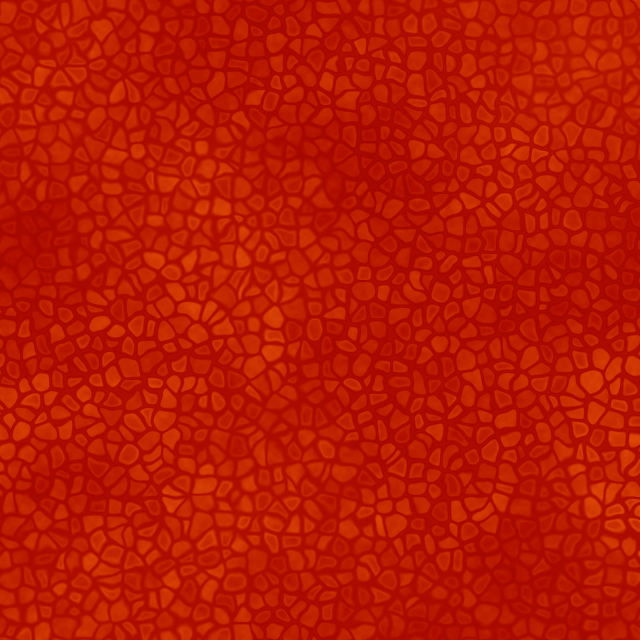
This texture is drawn by a WebGL 1 fragment shader. Its source:

```glsl
precision highp float;
uniform vec2 u_resolution;

const float CELLS = 36.0;         // cells across the canvas
const float JITTER = 0.84;        // irregularity of cell positions
const float ROUNDING = 16.0;      // higher gives sharper cell corners
const float WARP = 0.22;          // bending of the cell outlines
const float GAP_TONE = 0.58;      // mean tone between the cells
const float CELL_GAIN = 1.75;     // tone added inside a cell
const float PATCH_GAIN = 1.5;     // strength of the broad light patches
const float MOTTLE_GAIN = 0.75;   // fine unevenness
const float OUTLINE_GAIN = 0.55;  // dark line around sharp cells

const vec3 SHADOW = vec3(0.59, 0.010, 0.0);
const vec3 DEEP_RED = vec3(0.64, 0.028, 0.0);
const vec3 RED = vec3(0.69, 0.052, 0.0);
const vec3 VERMILION = vec3(0.74, 0.120, 0.002);
const vec3 ORANGE = vec3(0.80, 0.195, 0.010);
const vec3 GLOW = vec3(0.87, 0.290, 0.025);

float hash(vec2 p) {
  vec3 q = fract(p.xyx * 0.1031);
  q += dot(q, q.yzx + 33.33);
  return fract((q.x + q.y) * q.z);
}

vec2 hash2(vec2 p) {
  return vec2(hash(p + 17.3), hash(p + 91.7));
}

float noise(vec2 p) {
  vec2 i = floor(p);
  vec2 f = fract(p);
  f = f * f * (3.0 - 2.0 * f);
  float low = mix(hash(i), hash(i + vec2(1.0, 0.0)), f.x);
  float high = mix(hash(i + vec2(0.0, 1.0)), hash(i + vec2(1.0, 1.0)), f.x);
  return mix(low, high, f.y);
}

float fbm(vec2 p) {
  float sum = 0.0;
  float gain = 0.53;
  for (int i = 0; i < 3; i++) {
    sum += gain * noise(p);
    p = mat2(1.6, 1.2, -1.2, 1.6) * p + 7.1;
    gain *= 0.5;
  }
  return sum;
}

vec2 cellCentre(vec2 id) {
  return id + 0.5 + JITTER * (hash2(id) - 0.5);
}

// Returns the rounded distance to the cell border and the cell id
vec3 cellField(vec2 p) {
  vec2 base = floor(p);
  vec2 id = base;
  float nearest = 8.0;
  for (int y = -1; y <= 1; y++) {
    for (int x = -1; x <= 1; x++) {
      vec2 candidate = base + vec2(float(x), float(y));
      vec2 d = cellCentre(candidate) - p;
      if (dot(d, d) < nearest) {
        nearest = dot(d, d);
        id = candidate;
      }
    }
  }
  vec2 own = cellCentre(id) - p;
  float sum = 0.0;
  for (int y = -2; y <= 2; y++) {
    for (int x = -2; x <= 2; x++) {
      if (x == 0 && y == 0) continue;
      vec2 other = cellCentre(id + vec2(float(x), float(y))) - p;
      float border = dot(0.5 * (own + other), normalize(other - own));
      sum += exp(-ROUNDING * border);
    }
  }
  return vec3(-log(sum) / ROUNDING, id);
}

// Tone 0 to 3 runs through the four main colours
vec3 palette(float tone) {
  vec3 c = mix(SHADOW, DEEP_RED, clamp(tone + 1.0, 0.0, 1.0));
  c = mix(c, RED, clamp(tone, 0.0, 1.0));
  c = mix(c, VERMILION, clamp(tone - 1.0, 0.0, 1.0));
  c = mix(c, ORANGE, clamp(tone - 2.0, 0.0, 1.0));
  return mix(c, GLOW, clamp(tone - 3.0, 0.0, 1.0));
}

void main() {
  vec2 uv = gl_FragCoord.xy / min(u_resolution.x, u_resolution.y);
  vec2 p = uv * CELLS;
  vec2 bend = vec2(noise(p * 1.4 + 3.7), noise(p * 1.4 + 41.2)) - 0.5;
  vec3 field = cellField(p + 2.0 * WARP * bend);
  vec2 traits = hash2(field.yz + 5.0);

  // Broad light patches, haze toward the upper right, and local focus
  float patches = fbm(mat2(3.2, -3.0, 2.6, 4.4) * uv + 2.3) - 0.46;
  float haze = smoothstep(1.25, 2.0, uv.x + uv.y);
  float focus = smoothstep(0.3, 0.7, noise(uv * 4.5 + 13.0) + 0.25 * (uv.x - 0.5));

  // Soft cell bodies with uneven, sometimes dimmer centres
  float rim = 0.115 + 0.07 * (traits.x - 0.5);
  float blur = mix(0.105, 0.055, focus);
  float body = smoothstep(rim - blur, rim + blur, field.x);
  float core = smoothstep(rim + 0.06, rim + 0.22, field.x);
  float light = 0.65 + 0.6 * traits.y - 0.4 * core * step(0.55, traits.x);
  float outlineOffset = (field.x - rim + blur) / 0.035;
  float outline = exp(-outlineOffset * outlineOffset) * focus;
  float mottle = 0.6 * noise(p * 2.3 + 9.0) + 0.4 * noise(p * 4.6 + 27.0) - 0.5;

  float tone = GAP_TONE + PATCH_GAIN * patches + 0.6 * haze;
  tone += CELL_GAIN * body * light * (1.0 - 0.3 * haze) * (1.0 + 0.9 * patches);
  tone += MOTTLE_GAIN * mottle * (0.6 + 0.8 * body);
  tone -= OUTLINE_GAIN * outline;

  gl_FragColor = vec4(palette(tone), 1.0);
}
```
